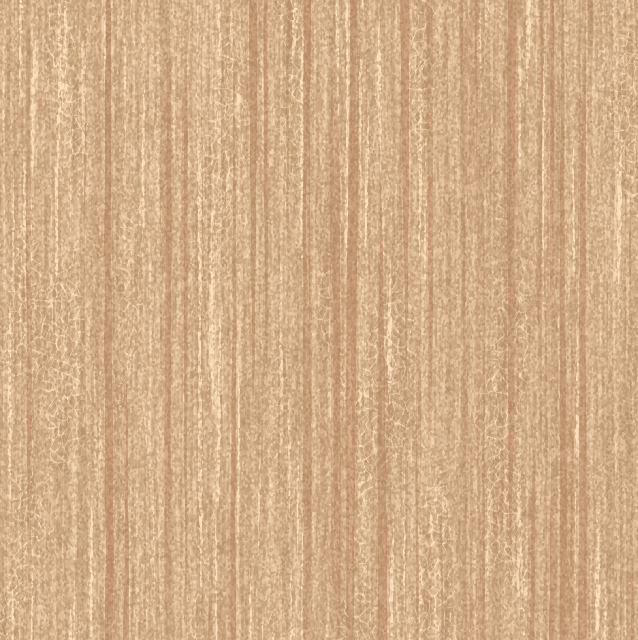
Reproduce this texture procedurally as a Shadertoy shader.

```glsl
// Pale veneer: long vertical wood streaks over a fine speckled grain,
// with thin reddish bands, crisp cream filaments and patches of crackle.
// Every layer is one cellular noise, stretched to the shape it needs.

vec3 hash3(vec2 p) {
    vec3 q = fract(p.xyx * vec3(0.1031, 0.1030, 0.0973));
    q += dot(q, q.yxz + 33.33);
    return fract((q.xxy + q.yzz) * q.zyx);
}

// x: blended random tone of the nearby cells, -1 to 1
// y: gap between the two nearest cells, 0 on their shared border
vec2 cells(vec2 p) {
    vec2 base = floor(p);
    float toneSum = 0.0, weightSum = 0.0;
    float nearest = 9.0, second = 9.0;
    for (int j = -1; j <= 1; j++) {
        for (int i = -1; i <= 1; i++) {
            vec2 cell = base + vec2(i, j);
            vec3 rnd = hash3(cell);
            vec2 offset = cell + rnd.xy - p;
            float d2 = dot(offset, offset);
            float weight = exp(-9.0 * d2);
            toneSum += weight * (2.0 * rnd.z - 1.0);
            weightSum += weight;
            float d = sqrt(d2);
            second = min(second, max(nearest, d));
            nearest = min(nearest, d);
        }
    }
    return vec2(toneSum / max(weightSum, 1e-6), second - nearest);
}

// Slow sideways drift of the fibres
float sway(vec2 p) {
    return 0.0006 * sin(9.0 * p.y + 17.0 * p.x)
         + 0.0003 * sin(31.0 * p.y + 40.0 * p.x);
}

// Thin curling veins with darker hollows, kept to tall patches
float crackle(vec2 p) {
    vec2 curl = 0.005 * sin(p.yx * vec2(95.0, 80.0) + 2.0 * sin(p * 43.0));
    float gap = cells((p + curl) * vec2(72.0, 50.0) + 71.0).y;
    float patches = smoothstep(0.0, 0.7, cells(p * vec2(18.0, 4.0) + 23.0).x);
    return patches * (0.72 - smoothstep(0.03, 0.18, gap));
}

vec3 woodColor(float tone) {
    vec3 shade = vec3(0.738, 0.588, 0.438);
    vec3 body  = vec3(0.825, 0.686, 0.536);
    vec3 cream = vec3(0.93, 0.81, 0.67);
    return body + max(tone, 0.0) * (cream - body)
                + min(tone, 0.0) * (body - shade);
}

void mainImage(out vec4 fragColor, in vec2 fragCoord) {
    vec2 p = fragCoord / iResolution.y;
    vec2 fibre = vec2(p.x + sway(p), p.y);

    // Streaks from wide to hair thin, then short ticks and the speckle
    float wide  = cells(fibre * vec2(85.0, 0.9) + 11.0).x;
    float hair  = cells(fibre * vec2(240.0, 3.0) + 37.0).x;
    float ticks = cells(fibre * vec2(290.0, 26.0) + 131.0).x;
    float grain = cells(p * vec2(340.0, 250.0) + 53.0).x;

    // Long narrow reddish bands
    float band = cells(fibre * vec2(105.0, 0.8) + 83.0).x;
    band = smoothstep(0.55, 0.8, band);

    // Cream filaments, loosely clustered and frayed by the speckle
    float ragged = 0.0006 * sin(150.0 * p.y + 60.0 * p.x);
    float filament = cells((fibre + vec2(ragged, 0.0)) * vec2(200.0, 4.0) + 97.0).x;
    float cluster = smoothstep(-0.5, 0.4, cells(p * vec2(45.0, 2.0) + 61.0).x);
    filament = smoothstep(0.55, 0.8, filament) * cluster * (0.85 + 0.3 * grain);

    float tone = 0.17 * wide + 0.42 * hair + 0.35 * ticks + 0.72 * grain;
    tone += 1.25 * filament + 0.9 * crackle(p);
    tone += 0.03 - 0.3 * band;

    vec3 color = woodColor(clamp(tone, -1.1, 1.5));
    vec3 bandColor = vec3(0.74, 0.56, 0.415) + 0.045 * grain;
    color = mix(color, bandColor, 0.65 * band);
    fragColor = vec4(color, 1.0);
}
```
